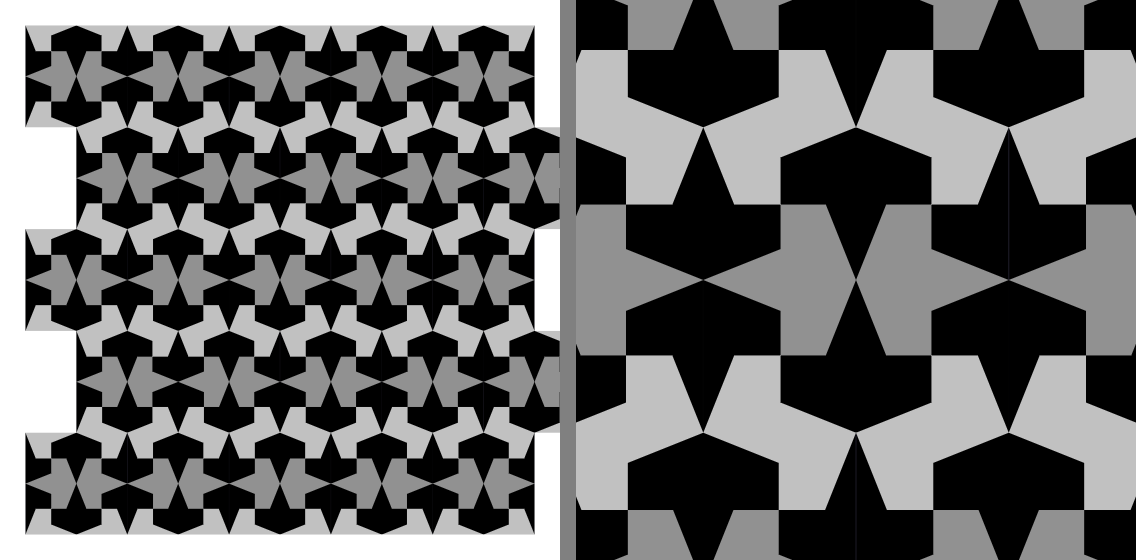
Left: the whole. Right: its middle third, enlarged.
A Shadertoy shader for this pattern:

```glsl
// Five staggered rows of square tiles: grey notched arrows and paler corner
// pieces on black, on a white ground. Each tile folds into one quadrant, where
// a single distance function, turned half a turn, gives both grey shapes.

const float TILES = 5.0;           // tiles per row, and number of rows
const float SPAN = 5.5;            // canvas side, in tiles
const float STAGGER = 0.5;         // shift of every second row, in tiles
const float ARROW_REACH = 0.247;   // half height of an arrow and its notch
const float CORNER_REACH = 0.253;  // same for the corner pieces
const float SLOPE = 2.5;           // steepness of the slanted sides
const float SEAM_WIDTH = 0.002;    // hairline where black points meet

const vec3 PAPER = vec3(1.0);
const vec3 INK = vec3(0.0);
const vec3 ARROW_GREY = vec3(0.57);
const vec3 CORNER_GREY = vec3(0.757);
const vec3 SEAM_TINT = vec3(0.15, 0.14, 0.20);

float hash(vec2 p) {
    vec3 q = fract(vec3(p.xyx) * 0.1031);
    q += dot(q, q.yzx + 33.33);
    return fract((q.x + q.y) * q.z);
}

float coverage(float d, float px) {
    return clamp(0.5 - d / px, 0.0, 1.0);
}

// Half an arrow: waist at the origin, point at (0.5, 0).
float notchedArrow(vec2 p, float reach) {
    float norm = inversesqrt(1.0 + SLOPE * SLOPE);
    float waist = (p.y - SLOPE * p.x) * norm;
    float point = (SLOPE * p.y + p.x - 0.5) * norm;
    float notch = min(p.x - reach, point);
    return max(max(waist, p.y - reach), notch);
}

// p is in tiles, with the row's lower left corner at the origin.
vec3 tileColor(vec2 p, float row, float px) {
    vec2 local = vec2(fract(p.x), p.y) - 0.5;
    vec2 q = abs(local);

    // Uneven hairlines along the tile sides
    float side = floor(p.x + 0.5);
    float wear = hash(vec2(side, 2.0 * row + step(0.0, local.y)) + 7.0);
    float seam = coverage(0.5 - q.x - SEAM_WIDTH, px);
    vec3 color = mix(INK, SEAM_TINT, seam * wear * wear);

    // Arrows, then corner pieces
    color = mix(color, ARROW_GREY, coverage(notchedArrow(q, ARROW_REACH), px));
    float corner = notchedArrow(0.5 - q, CORNER_REACH);
    return mix(color, CORNER_GREY, coverage(corner, px));
}

void mainImage(out vec4 fragColor, in vec2 fragCoord) {
    float px = SPAN / min(iResolution.x, iResolution.y);
    vec2 p = (fragCoord - 0.5 * iResolution.xy) * px + 0.5 * TILES;

    // Add each row, weighted by how much of the pixel it covers
    vec3 color = PAPER;
    for (float row = 0.0; row < TILES; row++) {
        vec2 r = p - vec2(STAGGER * mod(row, 2.0), row);
        float across = coverage(abs(r.x - 0.5 * TILES) - 0.5 * TILES, px);
        float down = coverage(abs(r.y - 0.5) - 0.5, px);
        color += across * down * (tileColor(r, row, px) - PAPER);
    }
    fragColor = vec4(color, 1.0);
}
```
